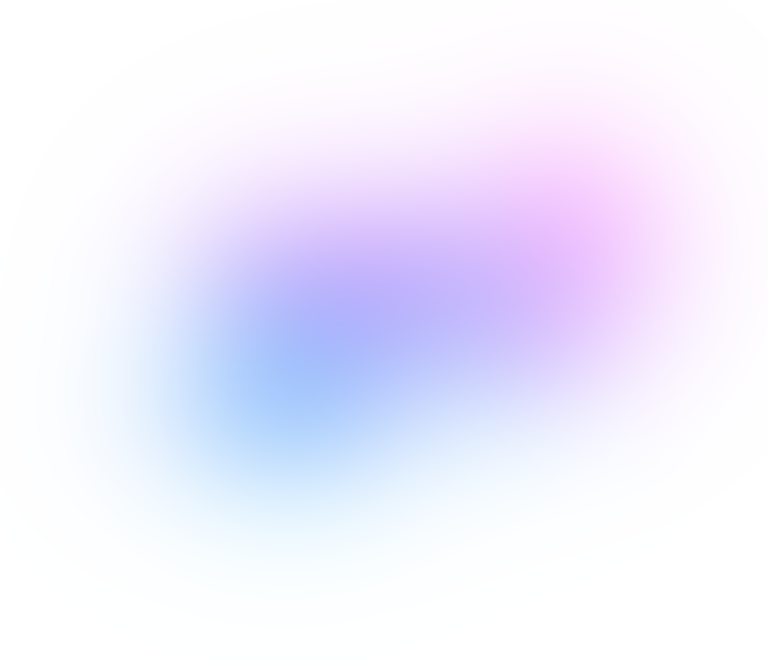
A Shadertoy shader for this background:

```glsl
// A soft cloud of colour on white: cyan low left, violet centre, pink upper right.
// Elliptical Gaussian glows absorb red (leaving cyan) or green (leaving pink);
// where both kinds overlap, blue and violet appear.

const vec3 PAPER = vec3(0.999, 0.999, 1.0);

// Strength of each glow: the share of light it absorbs at its centre.
const float CYAN_CORE    = 0.282;
const float CYAN_CENTRE  = 0.188;
const float CYAN_LEFT    = 0.078;
const float CYAN_RIGHT   = 0.055;
const float PINK_RIGHT   = 0.196;
const float PINK_CENTRE  = 0.267;
const float PINK_LOW     = 0.110;
const float PINK_LEFT    = 0.067;
const float PINK_FRINGE  = 0.063;
const float BLUE_LOSS    = 0.018;  // faint loss of blue inside the cloud

// Gaussian falloff around a centre, with its own spread on each axis.
float glow(vec2 uv, vec2 centre, vec2 spread) {
    vec2 d = (uv - centre) / spread;
    return exp(-0.5 * dot(d, d));
}

// Red absorption: the cyan and blue body of the cloud.
float redLoss(vec2 uv) {
    return CYAN_CORE   * glow(uv, vec2(0.371, 0.399), vec2(0.124, 0.120))
         + CYAN_CENTRE * glow(uv, vec2(0.573, 0.550), vec2(0.150, 0.117))
         + CYAN_LEFT   * glow(uv, vec2(0.339, 0.565), vec2(0.098, 0.105))
         + CYAN_RIGHT  * glow(uv, vec2(0.651, 0.399), vec2(0.104, 0.098));
}

// Green absorption: the pink and violet upper band.
float greenLoss(vec2 uv) {
    return PINK_RIGHT  * glow(uv, vec2(0.742, 0.640), vec2(0.111, 0.132))
         + PINK_CENTRE * glow(uv, vec2(0.482, 0.565), vec2(0.137, 0.128))
         + PINK_LOW    * glow(uv, vec2(0.365, 0.369), vec2(0.124, 0.098))
         + PINK_LEFT   * glow(uv, vec2(0.313, 0.580), vec2(0.091, 0.113))
         + PINK_FRINGE * glow(uv, vec2(0.703, 0.467), vec2(0.098, 0.090));
}

void mainImage(out vec4 fragColor, in vec2 fragCoord) {
    vec2 uv = fragCoord / iResolution.xy;
    float red = redLoss(uv);
    float green = greenLoss(uv);
    vec3 absorbed = vec3(red, green, BLUE_LOSS * (red + green));
    fragColor = vec4(clamp(PAPER - absorbed, 0.0, 1.0), 1.0);
}
```
